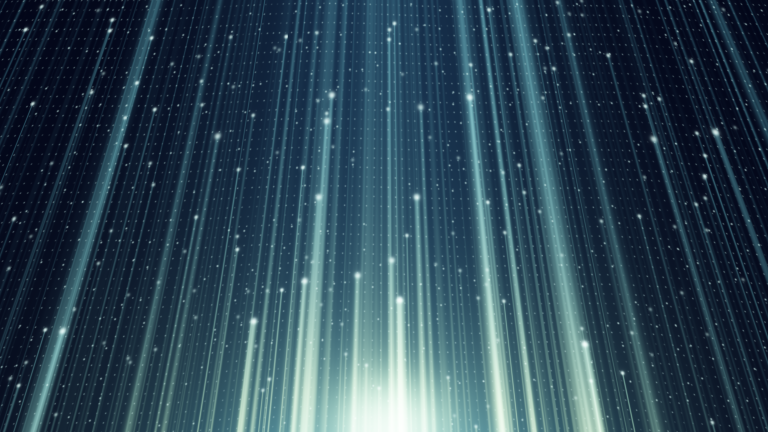
This background is drawn by a WebGL 2 fragment shader. Its source:

```glsl
#version 300 es
precision highp float;
// Rising light trails that converge towards a point far above the canvas.
// Rays are vertical stripes in a fanned coordinate; trails end in round heads,
// over a navy field with fine dot rows and a hot glow at the bottom centre.

#define VANISH_Y 2.785
#define CENTRE_X 0.501
#define TRAIL_LAYERS 4
#define TRAIL_GAIN 0.50
#define BEAM_GAIN 0.80
#define DOT_GAIN 0.26
#define GLOW_GAIN 1.9
#define NAVY vec3(0.008, 0.022, 0.095)
#define BLUE vec3(0.095, 0.205, 0.320)
#define TEAL vec3(0.360, 0.760, 0.820)
#define CREAM vec3(1.200, 1.550, 0.980)

uniform vec2 u_resolution;
out vec4 outColor;

// Full-height beams: ray, width, strength
const vec3 BEAMS[10] = vec3[10](
  vec3(-0.820, 0.018, 0.80), vec3(-0.595, 0.010, 0.50),
  vec3(-0.307, 0.005, 0.45), vec3(-0.030, 0.060, 0.20),
  vec3( 0.273, 0.016, 1.00), vec3( 0.345, 0.008, 0.75),
  vec3( 0.475, 0.024, 1.20), vec3( 0.632, 0.016, 0.40),
  vec3( 1.180, 0.015, 0.60), vec3(-0.192, 0.014, 0.30));

// Leading trails: ray, head height, strength
const vec3 LEADS[16] = vec3[16](
  vec3(-0.170, 0.780, 0.80), vec3(-0.181, 0.720, 0.75),
  vec3(-0.190, 0.544, 0.75), vec3(-0.212, 0.350, 0.85),
  vec3(-0.334, 0.257, 0.95), vec3( 0.039, 0.306, 1.30),
  vec3( 0.092, 0.544, 0.80), vec3( 0.114, 0.752, 0.50),
  vec3( 0.273, 0.775, 0.90), vec3(-0.072, 0.363, 0.75),
  vec3( 0.019, 0.398, 0.65), vec3( 0.500, 0.204, 1.10),
  vec3( 1.020, 0.694, 0.85), vec3( 0.823, 0.678, 0.60),
  vec3(-0.513, 0.685, 0.60), vec3(-0.814, 0.234, 0.85));

float hash(vec2 p) {
  vec3 q = fract(vec3(p.xyx) * 0.1031);
  q += dot(q, q.yzx + 33.33);
  return fract((q.x + q.y) * q.z);
}

float noise(float x) {
  float i = floor(x), f = fract(x);
  return mix(hash(vec2(i, 7.0)), hash(vec2(i + 1.0, 7.0)), f * f * (3.0 - 2.0 * f));
}

float bell(float d, float w) { return exp(-d * d / (w * w)); }

// Stripe that is lit below its head and fades gently downward
float trail(float d, float w, float y, float head) {
  float lit = 1.0 - smoothstep(head - 0.004, head + 0.004, y);
  return bell(d, w) * lit * mix(0.40, 1.0, exp(-2.5 * max(head - y, 0.0)));
}

// Round bright tip with a small halo
float tip(vec2 d, float r) {
  float l = length(d);
  return 2.0 * bell(l, r) + 0.10 * bell(l, 2.4 * r);
}

void main() {
  vec2 p = gl_FragCoord.xy / u_resolution.y;
  float px = 1.0 / u_resolution.y;
  float x = p.x - CENTRE_X * u_resolution.x / u_resolution.y;
  float y = p.y;
  float fan = (VANISH_Y - y) / VANISH_Y;
  float ray = x / fan;

  // Field: dark sides, blue central column, haze along the floor
  vec3 base = mix(NAVY, BLUE, 0.92 * bell(x, 0.36 + 0.20 * (1.0 - y)));
  base += vec3(0.13, 0.31, 0.31) * exp(-4.4 * y) * bell(x, 0.48);
  float warmth = exp(-3.4 * y) * bell(x, 0.60);
  vec3 tint = mix(TEAL, CREAM, clamp(1.5 * warmth, 0.0, 1.0));

  // Soft curtains and broad beams with fine internal stripes
  float stripes = 0.7 + 0.45 * noise(ray * 170.0);
  float light = 0.30 * pow(noise(ray * 62.0 + 40.0), 3.0) * (0.15 + 0.85 * bell(x, 0.26));
  for (int i = 0; i < 10; i++) {
    vec3 b = BEAMS[i];
    light += BEAM_GAIN * b.z * bell(ray - b.x, b.y) * stripes * (0.8 + 0.9 * warmth);
  }

  // Leading trails
  float heads = 0.0;
  for (int i = 0; i < 16; i++) {
    vec3 t = LEADS[i];
    float d = (ray - t.x) * fan;
    float w = 0.0030 + 0.0045 * t.z * (1.0 - y);
    light += t.z * trail(d, w, y, t.y) * (0.6 + 1.3 * warmth);
    heads += t.z * tip(vec2(d, y - t.y), 0.0062);
  }

  // Scattered thin trails, one per cell in each layer
  for (int i = 0; i < TRAIL_LAYERS; i++) {
    float layer = float(i);
    float count = 15.0 + 8.0 * layer;
    float cell = floor(ray * count);
    vec2 id = vec2(cell + 200.0, layer * 19.0 + 3.0);
    float spot = (cell + 0.2 + 0.6 * hash(id)) / count;
    float head = 1.65 * hash(id + 31.7);
    float power = 0.10 + 0.90 * pow(hash(id + 67.1), 2.2);
    float d = (ray - spot) * fan;
    float w = max(0.0016 + 0.0018 * hash(id + 11.3), 0.6 * px);
    light += TRAIL_GAIN * power * trail(d, w, y, head) * (0.8 + warmth);
    heads += (0.15 + 0.7 * power) * tip(vec2(d, y - head), 0.0038);
  }

  // Fine dot rows that bow slightly, then sparse stars
  vec2 grid = vec2(ray * 48.0, (y + 0.025 * x * x + 0.004 * sin(9.0 * x)) * 45.0);
  vec2 id = floor(grid);
  vec2 gap = (fract(grid) - 0.5) * vec2(fan / 48.0, 1.0 / 45.0);
  float dots = bell(length(gap), max(0.0019, 0.6 * px));
  dots *= DOT_GAIN * (0.3 + 1.2 * hash(id + 90.0));
  vec2 sky = vec2(ray * 24.0, y * 22.0);
  vec2 star = floor(sky) + 100.0;
  vec2 shift = 0.2 + 0.6 * vec2(hash(star), hash(star + 43.0));
  vec2 away = (fract(sky) - shift) * vec2(fan / 24.0, 1.0 / 22.0);
  float stars = bell(length(away), max(0.0022, 0.65 * px));
  dots += 0.7 * stars * step(0.68, hash(star + 17.0));

  // Hot core at the bottom centre
  vec2 c = vec2(x - 0.01, y);
  float core = GLOW_GAIN * exp(-dot(c, c) / 0.0110);
  core += 0.55 * exp(-length(c / vec2(0.24, 0.17)));

  vec3 glow = tint * light + vec3(0.85, 1.05, 1.0) * (heads + dots);
  glow += vec3(1.00, 1.35, 0.90) * core;
  outColor = vec4(1.0 - (1.0 - min(base, 1.0)) * exp(-glow), 1.0);
}
```
